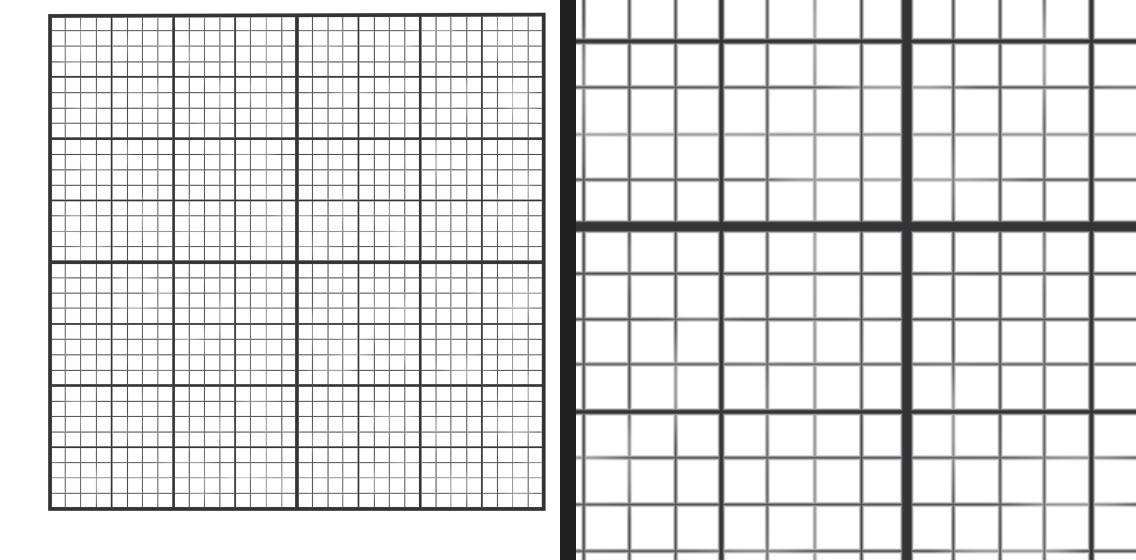
Left, the full canvas; right, a detail of the centre.
A three.js fragment shader for this pattern:

```glsl
varying vec2 vUv;

const vec3 PAPER = vec3(1.0);
const vec3 INK = vec3(0.205, 0.2, 0.208);

const vec2 TOP_LEFT = vec2(0.0894, 0.9727);
const float SIZE = 0.8815;          // side of the ruled square
const float CELLS = 32.0;           // fine cells across and down

const float FRAME_WIDTH = 0.0068;
const float HALF_WIDTH = 0.0066;    // every 16 cells
const float QUARTER_WIDTH = 0.0047; // every 8 cells
const float EIGHTH_WIDTH = 0.0031;  // every 4 cells
const float FINE_WIDTH = 0.0018;

const float SOFTNESS = 0.0012;
const float JITTER = 0.0007;        // uneven spacing of the lines
const float FINE_INK = 0.86;
const float PALE_INK = 0.55;        // the weakest fine lines
const float WEAR = 0.4;
const float WEAR_SCALE = 9.0;
const float FRAME_SKEW = 0.0024;
const float CORNER_RADIUS = 0.0012;

float hash(vec2 p) {
  return fract(sin(dot(p, vec2(127.1, 311.7))) * 43758.5453);
}

vec2 gradient(vec2 cell) {
  float angle = 6.28318 * hash(cell);
  return vec2(cos(angle), sin(angle));
}

float gradientNoise(vec2 p) {
  vec2 i = floor(p);
  vec2 f = p - i;
  vec2 u = f * f * f * (f * (f * 6.0 - 15.0) + 10.0);
  vec2 e = vec2(1.0, 0.0);
  float low = mix(dot(gradient(i), f), dot(gradient(i + e.xy), f - e.xy), u.x);
  float high = mix(dot(gradient(i + e.yx), f - e.yx), dot(gradient(i + e.xx), f - e.xx), u.x);
  return mix(low, high, u.y);
}

float stroke(float dist, float width, float soft) {
  return 1.0 - smoothstep(-soft, soft, abs(dist) - 0.5 * width);
}

float isMultiple(float index, float period) {
  return 1.0 - step(0.5, mod(index, period));
}

// Coverage of the nearest line in one family of parallel lines
float ruling(float across, float along, float seed, float soft) {
  float pitch = SIZE / CELLS;
  float index = clamp(floor(across / pitch + 0.5), 1.0, CELLS - 1.0);
  float fine = 1.0 - isMultiple(index, 4.0);

  // Line weight by rank
  float width = mix(EIGHTH_WIDTH, FINE_WIDTH, fine);
  width = mix(width, QUARTER_WIDTH, isMultiple(index, 8.0));
  width = mix(width, HALF_WIDTH, isMultiple(index, 16.0));

  // Uneven position and faded ink
  float variation = hash(vec2(index, seed));
  float offset = JITTER * (2.0 * variation - 1.0) * mix(0.4, 1.0, fine);
  float pale = isMultiple(index + 2.0, 16.0);
  float worn = gradientNoise(vec2(along / SIZE * WEAR_SCALE, index * 3.37 + seed));
  float fineInk = mix(FINE_INK + 0.14 * (variation - 0.5), PALE_INK, pale);
  fineInk *= 1.0 - WEAR * smoothstep(0.05, 0.45, worn);

  return stroke(across - index * pitch - offset, width, soft) * mix(1.0, fineInk, fine);
}

float roundedBox(vec2 p, vec2 halfSize, float radius) {
  vec2 q = abs(p) - halfSize + radius;
  return length(max(q, 0.0)) + min(max(q.x, q.y), 0.0) - radius;
}

void main() {
  vec2 p = vec2(vUv.x - TOP_LEFT.x, TOP_LEFT.y - vUv.y);
  float soft = max(SOFTNESS, 0.62 * max(fwidth(vUv.x), fwidth(vUv.y)));

  // Frame, drawn slightly out of square towards the top
  vec2 centred = p - 0.5 * SIZE;
  float height = 1.0 - p.y / SIZE;
  centred.y += FRAME_SKEW * centred.x / SIZE * height;
  float outer = roundedBox(centred, vec2(0.5 * (SIZE + FRAME_WIDTH)), CORNER_RADIUS);
  float inside = 1.0 - smoothstep(-soft, soft, outer);
  float frame = stroke(outer + 0.5 * FRAME_WIDTH, FRAME_WIDTH, soft);

  // Columns and rows
  float columns = ruling(p.x, p.y, 5.0, soft);
  float rows = ruling(p.y, p.x, 41.0, soft);
  float ink = max(frame, inside * max(columns, rows));

  gl_FragColor = vec4(mix(PAPER, INK, ink), 1.0);
}
```
